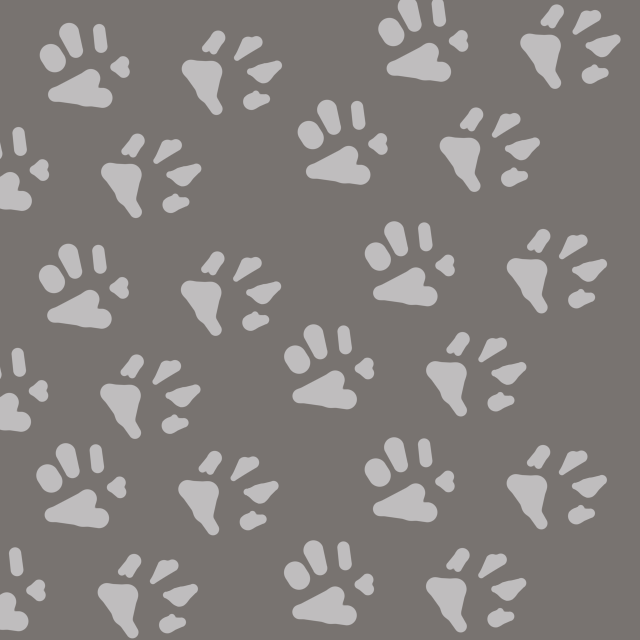
This pattern is drawn by a WebGL 1 fragment shader. Its source:

```glsl
precision highp float;
// Scattered pale paw prints, upright and turned in pairs, on a warm grey ground.

uniform vec2 u_resolution;

#define GROUND_COLOR vec3(0.471, 0.451, 0.439)
#define PAW_COLOR vec3(0.749, 0.741, 0.745)
#define PAW_UNITS 1152.0              // paw units per canvas width
#define PAW_REACH 105.0               // half extent of a paw, in paw units
#define FIRST_PAW vec2(0.143, 0.917)  // upright paw of the top left group
#define GROUP_PITCH vec2(0.516, -0.345)
#define GROUP_JITTER vec2(0.040, 0.050)
#define ROW_STEP vec2(-0.126, -0.161) // from one pair to the next in a group
#define PAIR_STEP vec2(0.231, -0.012) // from upright paw to turned paw
#define BLEND 4.0                     // softness of joints, in paw units

vec2 hash22(vec2 p) {
  vec3 q = fract(p.xyx * vec3(0.1031, 0.1030, 0.0973));
  q += dot(q, q.yzx + 33.33);
  return fract((q.xx + q.yz) * q.zy);
}

float smoothMin(float a, float b) {
  float h = max(BLEND - abs(a - b), 0.0) / BLEND;
  return min(a, b) - 0.25 * h * h * BLEND;
}

// Tapered capsule between two circles given as (x, y, radius).
float taper(vec2 p, vec3 a, vec3 b) {
  vec2 axis = b.xy - a.xy;
  float h = clamp(dot(p - a.xy, axis) / dot(axis, axis), 0.0, 1.0);
  return length(p - a.xy - axis * h) - mix(a.z, b.z, h);
}

// Two tapers that share a root circle.
float fork(vec2 p, vec3 root, vec3 a, vec3 b) {
  return smoothMin(taper(p, root, a), taper(p, root, b));
}

float uprightPaw(vec2 p) {
  float pad = fork(p, vec3(-52.0, -53.0, 12.0), vec3(12.0, -24.0, 16.0), vec3(33.0, -59.0, 18.0));
  pad = smoothMin(pad, taper(p, vec3(12.0, -24.0, 16.0), vec3(3.0, -55.0, 19.0)));
  float toes = taper(p, vec3(-60.0, 18.0, 20.0), vec3(-53.0, 7.0, 20.0));
  toes = min(toes, taper(p, vec3(-27.0, 58.0, 18.0), vec3(-15.0, 26.0, 13.0)));
  toes = min(toes, taper(p, vec3(27.0, 63.0, 11.0), vec3(30.5, 33.5, 11.5)));
  toes = min(toes, fork(p, vec3(55.0, -3.5, 7.0), vec3(70.0, 5.0, 11.0), vec3(71.0, -12.0, 11.0)));
  return min(pad, toes);
}

float turnedPaw(vec2 p) {
  float pad = fork(p, vec3(-74.0, 7.0, 15.5), vec3(-37.0, 2.0, 18.5), vec3(-28.0, -65.0, 11.0));
  pad = smoothMin(pad, taper(p, vec3(-37.0, 2.0, 18.5), vec3(-45.0, -34.0, 18.5)));
  float toes = fork(p, vec3(-25.0, 63.0, 12.0), vec3(-47.0, 44.0, 7.0), vec3(-33.0, 40.0, 7.0));
  toes = min(toes, fork(p, vec3(9.0, 27.0, 4.5), vec3(44.0, 55.0, 11.0), vec3(29.0, 52.0, 13.0)));
  toes = min(toes, fork(p, vec3(56.0, -1.0, 17.0), vec3(81.0, 13.0, 9.0), vec3(33.0, 2.0, 6.0)));
  toes = min(toes, fork(p, vec3(35.0, -52.0, 14.0), vec3(60.0, -47.0, 8.5), vec3(43.0, -38.0, 6.0)));
  return min(pad, toes);
}

bool withinReach(vec2 p) {
  return max(abs(p.x), abs(p.y)) < PAW_REACH;
}

void main() {
  float side = min(u_resolution.x, u_resolution.y);
  vec2 uv = gl_FragCoord.xy / side;
  float dist = PAW_REACH;

  // Jittered groups, each made of two staggered pairs.
  for (int col = 0; col < 2; col++) {
    for (int row = 0; row < 3; row++) {
      vec2 cell = vec2(float(col), float(row));
      vec2 jitter = (hash22(cell + 7.0) - 0.5) * GROUP_JITTER;
      vec2 group = FIRST_PAW + cell * GROUP_PITCH + jitter;
      for (int pair = 0; pair < 2; pair++) {
        vec2 p = uv - group - float(pair) * ROW_STEP;
        vec2 upright = p * PAW_UNITS;
        vec2 turned = (p - PAIR_STEP) * PAW_UNITS;
        if (withinReach(upright)) dist = min(dist, uprightPaw(upright));
        if (withinReach(turned)) dist = min(dist, turnedPaw(turned));
      }
    }
  }

  // Edges smoothed over about one pixel.
  float edge = 0.7 * PAW_UNITS / side;
  float coverage = 1.0 - smoothstep(-edge, edge, dist);
  gl_FragColor = vec4(mix(GROUND_COLOR, PAW_COLOR, coverage), 1.0);
}
```
